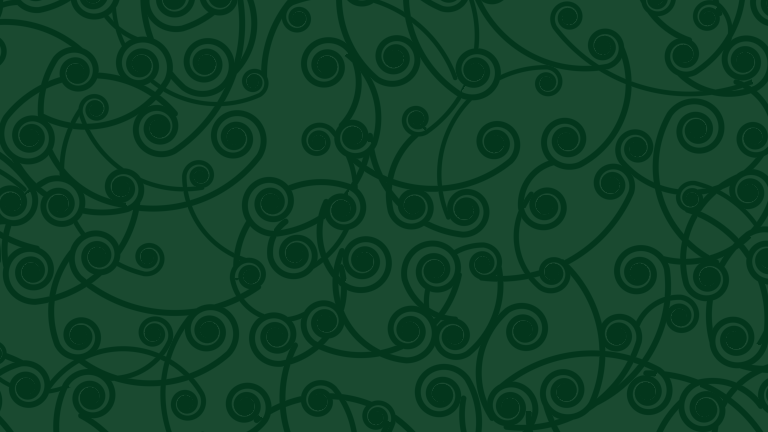
This pattern is drawn by a WebGL 1 fragment shader. Its source:

```glsl
precision highp float;
// Dark green scrollwork: spirals of mixed size joined by sweeping arcs.

uniform vec2 u_resolution;

#define CELL 0.155        // spacing of spirals, in canvas heights
#define MIN_RADIUS 0.028
#define MAX_RADIUS 0.076
#define BUD_RADIUS 0.031  // spirals below this size are solid
#define HALF_LINE 0.0069
#define TURN_SHRINK 0.53  // radius ratio after one turn
#define GROUND vec3(0.10, 0.29, 0.19)
#define SCROLL vec3(0.01, 0.21, 0.11)

const float TAU = 6.2831853;

vec2 hash22(vec2 p) {
  vec3 q = fract(p.xyx * vec3(0.1031, 0.1030, 0.0973));
  q += dot(q, q.yzx + 33.33);
  return fract((q.xx + q.yz) * q.zy);
}

float cross2(vec2 a, vec2 b) { return a.x * b.y - a.y * b.x; }

// Center (xy) and outer radius (z) of the spiral in a staggered cell.
vec3 spiralNode(vec2 id) {
  vec2 h = hash22(id + 71.0);
  float radius = mix(MIN_RADIUS, MAX_RADIUS, pow(h.x, 0.75));
  float angle = TAU * h.y;
  vec2 jitter = vec2(cos(angle), sin(angle)) * (0.087 - radius);
  vec2 stagger = vec2(0.5 * mod(id.y, 2.0), 0.0);
  return vec3((id + 0.5 + stagger) * CELL + jitter, radius);
}

// Distance to the shorter arc between unit directions u and v.
float arcDistance(vec2 p, float radius, vec2 u, vec2 v) {
  vec2 middle = normalize(u + v);
  float len = length(p);
  if (dot(p, middle) >= len * dot(u, middle)) return abs(len - radius);
  return min(length(p - radius * u), length(p - radius * v));
}

void main() {
  vec2 p = gl_FragCoord.xy / u_resolution.y;
  vec2 home = floor(p / CELL);
  float arcs = 1.0;
  float spirals = 1.0;
  bool covered = false;

  for (int j = -3; j <= 3; j++) {
    for (int i = -3; i <= 3; i++) {
      vec2 id = home + vec2(float(i), float(j));
      vec3 node = spiralNode(id);
      vec2 pick = hash22(id + 13.0);
      vec2 shape = hash22(id + 139.0);

      // Choose a nearby spiral for the tail to reach.
      float heading = TAU * pick.x;
      vec2 hop = vec2(cos(heading), sin(heading)) * mix(1.2, 2.1, pick.y);
      vec3 goal = spiralNode(id + floor(hop + 0.5));

      // Tail circle, tangent to this spiral and grazing the goal.
      vec2 along = goal.xy - node.xy;
      float span = length(along);
      along /= span;
      float graze = goal.z * (shape.x < 0.65 ? 0.75 : -0.75);
      float bend = 0.5 * (span + node.z + graze) * mix(1.12, 1.6, shape.y);
      bend = max(bend, node.z * 1.3);
      float a = bend - node.z;
      float b = bend - graze;
      float x = (a * a - b * b + span * span) / (2.0 * span);
      float y = sqrt(max(a * a - x * x, 0.0));
      float side = fract(shape.y * 37.0) < 0.5 ? -1.0 : 1.0;
      vec2 hub = node.xy + along * x + vec2(-along.y, along.x) * y * side;
      vec2 u = normalize(node.xy - hub);
      vec2 v = normalize(goal.xy - hub);
      float halfLine = HALF_LINE * mix(0.7, 1.0, smoothstep(0.03, 0.055, node.z));
      arcs = min(arcs, arcDistance(p - hub, bend, u, v) - halfLine);

      // Logarithmic spiral that continues the tail inward.
      vec2 d = p - node.xy;
      float r = max(length(d), 0.0001);
      float spin = sign(cross2(v, u));
      float turn = fract(atan(spin * cross2(u, d), dot(u, d)) / TAU);
      float depth = log(r / node.z) / log(TURN_SHRINK);
      float ring = max(floor(depth - turn + 0.5), 0.0);
      float coil = abs(r - node.z * pow(TURN_SHRINK, turn + ring)) - halfLine;
      if (node.z < BUD_RADIUS) coil = min(coil, r - node.z);
      spirals = min(spirals, coil);

      // Arcs are hidden inside a spiral.
      if (r < node.z * pow(TURN_SHRINK, turn)) covered = true;
    }
  }

  float dist = covered ? spirals : min(spirals, arcs);
  float soft = 0.75 / u_resolution.y;
  float ink = 1.0 - smoothstep(-soft, soft, dist);
  gl_FragColor = vec4(mix(GROUND, SCROLL, ink), 1.0);
}
```
